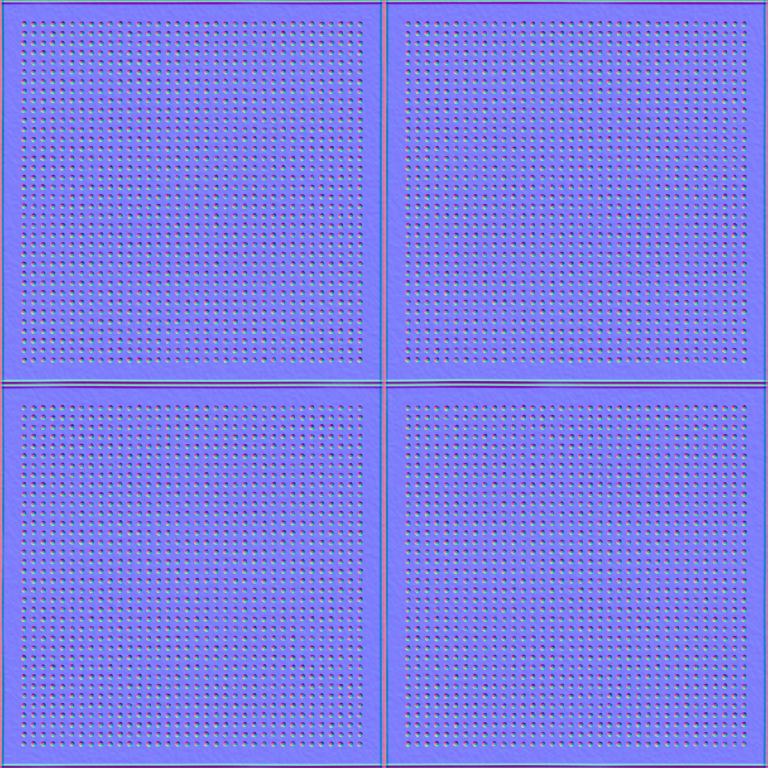
Reproduce this texture map procedurally as a WebGL 2 fragment shader.

```glsl
#version 300 es
precision highp float;
uniform vec2 u_resolution;
out vec4 fragColor;

float hash(vec2 p) {
  vec3 q = fract(vec3(p.xyx) * 0.1031);
  q += dot(q, q.yzx + 33.33);
  return fract((q.x + q.y) * q.z);
}

// Value noise that wraps after a whole number of cells
float noise(vec2 uv, float cells) {
  vec2 p = uv * cells;
  vec2 i = floor(p), f = fract(p);
  f = f * f * (3.0 - 2.0 * f);
  vec2 a = mod(i, cells), b = mod(i + 1.0, cells);
  return mix(mix(hash(a), hash(vec2(b.x, a.y)), f.x),
             mix(hash(vec2(a.x, b.y)), hash(b), f.x), f.y);
}

float grain(vec2 uv) {
  return 0.7 * noise(uv, 150.0) + noise(uv, 290.0);
}

// Soft stripe centred on an offset
float stripe(float x, float center, float width) {
  float d = (x - center) / width;
  return exp(-d * d);
}

// Slope of the fine plaster surface
vec2 grainSlope(vec2 uv) {
  vec2 e = vec2(0.0014, 0.0);
  return 0.11 * vec2(grain(uv - e.xy) - grain(uv + e.xy), grain(uv - e.yx) - grain(uv + e.yx));
}

// Slope and shade of the punched holes: 36 by 36 inside each panel
vec3 holes(vec2 uv) {
  vec2 id = floor(uv * 80.0);
  vec2 inPanel = mod(id, 40.0);
  vec2 inside = step(1.5, inPanel) * step(inPanel, vec2(37.5));
  vec2 jitter = vec2(hash(id + 7.0), hash(id + 131.0)) - 0.5;
  vec2 d = fract(uv * 80.0) - 0.5 - 0.06 * jitter;
  float r = length(d), angle = atan(d.y, d.x);
  float ragged = 0.02 * sin(angle * 3.0 + 6.28 * hash(id + 53.0));
  float radius = 0.265 + 0.03 * (hash(id + 211.0) - 0.5) + ragged;
  float rim = 1.0 - smoothstep(radius - 0.02, radius + 0.04, r);
  // Flat floor inside a steep wall
  float wall = smoothstep(0.07, 0.17, r) * rim;
  float chips = 0.9 + 0.35 * sin(angle * 2.0 + 6.28 * hash(id + 89.0));
  float depth = 1.1 + 1.1 * hash(id + 17.0);
  float mask = inside.x * inside.y;
  return vec3(-d / max(r, 0.001) * wall * depth * chips, 0.16 * rim) * mask;
}

// Slope and shade of the joints with their raised lips
vec3 joints(vec2 uv) {
  vec2 e = (fract(uv * 2.0 + 0.5) - 0.5) * 384.0;
  vec2 seam = mod(floor(uv * 2.0 + 0.5), 2.0) * 0.37;
  vec2 alongY = vec2(seam.x + 0.11, uv.y), alongX = vec2(uv.x, seam.y + 0.23);
  vec2 wobble = vec2(noise(alongY, 10.0), noise(alongX, 10.0)) - 0.5;
  vec2 wear = 0.4 + 1.2 * vec2(noise(alongY, 18.0), noise(alongX, 18.0));
  float x = e.x + 0.6 * wobble.x, y = e.y + 0.9 * wobble.y;
  float sx = -1.4 * stripe(x, -3.2, 1.0) + 0.7 * wear.x * stripe(x, -1.4, 0.7)
           + 1.6 * stripe(x, 0.9, 1.1) - 1.4 * wear.x * stripe(x, 3.1, 0.9);
  float sy = 1.6 * stripe(y, 3.5, 0.9) - 2.2 * wear.y * stripe(y, 1.6, 0.9)
           + 1.3 * stripe(y, -1.1, 0.8) - 1.8 * wear.y * stripe(y, -3.1, 0.9);
  // Joints soften where they cross
  vec2 open = smoothstep(0.5, 4.0, abs(e));
  vec2 slope = vec2(sx * mix(0.5, 1.0, open.y), sy * mix(0.15, 1.0, open.x));
  return vec3(slope, 0.22 * max(stripe(x, 0.3, 2.4), stripe(y, 0.3, 2.4)));
}

vec3 normalColor(vec2 uv) {
  vec3 relief = holes(uv) + joints(uv);
  vec3 normal = normalize(vec3(grainSlope(uv) + relief.xy, 1.0));
  vec3 color = 0.495 + 0.495 * normal;
  // Recesses lose some of their blue
  color.b -= relief.z;
  return color;
}

void main() {
  // Supersample for smooth edges
  vec3 color = vec3(0.0);
  for (int j = 0; j < 3; j++) {
    for (int i = 0; i < 3; i++) {
      vec2 offset = (vec2(i, j) - 1.0) / 3.0;
      color += normalColor(fract((gl_FragCoord.xy + offset) / u_resolution));
    }
  }
  fragColor = vec4(color / 9.0, 1.0);
}
```
